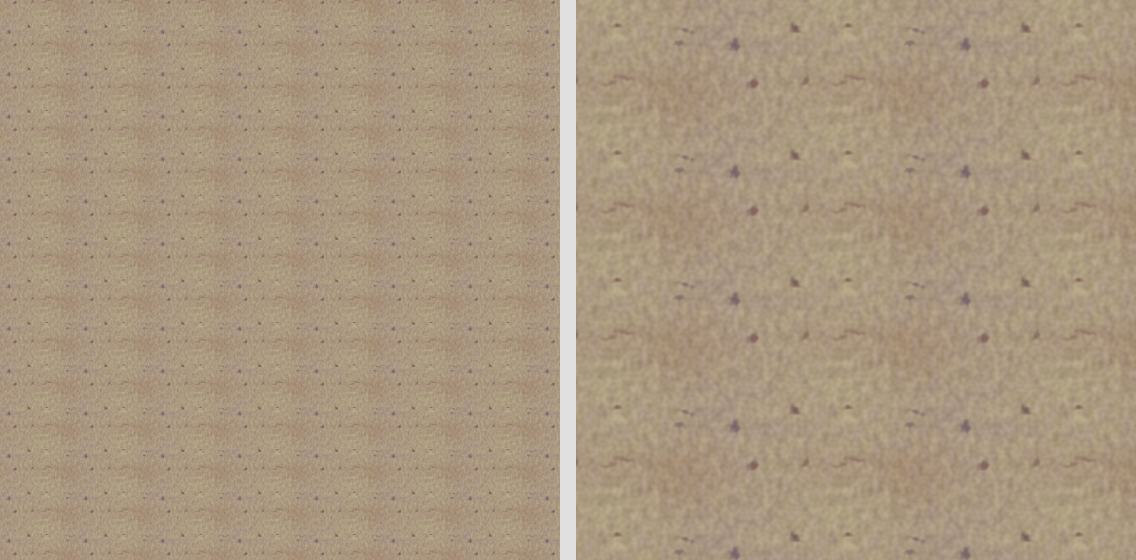
Left, the full canvas; right, a detail of the centre.
Give the GLSL for this texture, as a WebGL 2 fragment shader.

```glsl
#version 300 es
precision highp float;

uniform vec2 u_resolution;
out vec4 fragColor;

// Layout
const vec2 REPEATS = vec2(7.284, 13.203);   // tiles across and down
const float TILE_RATIO = 0.552;             // tile height over width

// Colours
const vec3 BASE = vec3(0.664, 0.594, 0.500);
const vec3 YELLOW = vec3(0.690, 0.632, 0.505);
const vec3 PINK = vec3(0.658, 0.580, 0.520);
const vec3 BROWN = vec3(0.638, 0.538, 0.440);
const vec3 RED_FLECK = vec3(0.47, 0.33, 0.30);
const vec3 GREY_FLECK = vec3(0.44, 0.37, 0.40);

// Strengths
const float FIBRE = 0.060;
const float GRAIN = 0.055;
const float RELIEF = 0.070;
const float CHROMA = 0.75;

// Flecks: centre in the tile (y downward), radii in tile widths
const int FLECKS = 9;
const vec4 FLECK[FLECKS] = vec4[](
    vec4(0.117, 0.755, 0.026, 0.030),
    vec4(0.193, 0.060, 0.028, 0.021),
    vec4(0.378, 0.625, 0.030, 0.021),
    vec4(0.428, 0.040, 0.019, 0.024),
    vec4(0.608, 0.600, 0.022, 0.016),
    vec4(0.640, 0.015, 0.050, 0.013),
    vec4(0.570, 0.060, 0.035, 0.014),
    vec4(0.905, 0.640, 0.032, 0.013),
    vec4(0.870, 0.740, 0.028, 0.014));
const float STRENGTH[FLECKS] = float[](0.85, 0.75, 0.95, 0.55, 0.75, 0.5, 0.35, 0.6, 0.5);
const float GREYNESS[FLECKS] = float[](1.0, 0.1, 0.35, 0.4, 0.0, 0.4, 0.3, 0.8, 0.7);

vec2 gradient(vec2 cell) {
    vec3 p = fract(cell.xyx * vec3(0.1031, 0.1030, 0.0973));
    p += dot(p, p.yzx + 33.33);
    float angle = 6.2832 * fract((p.x + p.y) * p.z);
    return vec2(cos(angle), sin(angle));
}

// Gradient noise that wraps once per tile
float tileNoise(vec2 tile, vec2 cells, float seed) {
    vec2 p = tile * cells;
    vec2 i = floor(p);
    vec2 f = p - i;
    vec2 w = f * f * f * (f * (f * 6.0 - 15.0) + 10.0);
    float corner[4];
    for (int k = 0; k < 4; k++) {
        vec2 o = vec2(k & 1, k >> 1);
        corner[k] = dot(gradient(mod(i + o, cells) + seed), f - o);
    }
    return mix(mix(corner[0], corner[1], w.x), mix(corner[2], corner[3], w.x), w.y);
}

// Shortest offset within the repeating tile
vec2 wrapped(vec2 offset) {
    return offset - floor(offset + 0.5);
}

float softPatch(vec2 tile, vec2 centre, vec2 radius) {
    vec2 d = wrapped(tile - centre) / radius;
    return exp(-dot(d, d));
}

void main() {
    vec2 uv = gl_FragCoord.xy / u_resolution;
    vec2 tile = fract(vec2(uv.x, 1.0 - uv.y) * REPEATS);

    // Broad stains
    float mottle = tileNoise(tile, vec2(9.0, 6.0), 17.0);
    vec3 color = BASE;
    color = mix(color, YELLOW, 0.65 * softPatch(tile, vec2(0.60, 0.50), vec2(0.25, 0.34)));
    color = mix(color, PINK, 0.65 * softPatch(tile, vec2(0.05, 0.75), vec2(0.17, 0.60)));
    float stain = softPatch(tile, vec2(0.90, 0.15), vec2(0.17, 0.28))
                + 0.6 * softPatch(tile, vec2(0.57, 0.06), vec2(0.20, 0.12));
    color = mix(color, BROWN, clamp(stain * (0.8 + 0.7 * mottle), 0.0, 1.0));

    // Yellow and pink threads
    float thread = tileNoise(tile, vec2(24.0, 7.0), 41.0) + 0.5 * mottle;
    color = mix(color, thread > 0.0 ? YELLOW : PINK, CHROMA * min(abs(thread) * 1.6, 1.0));

    // Upright fibres, grain and a pitted, side-lit middle
    float fibre = tileNoise(tile, vec2(34.0, 10.0), 73.0);
    float grain = tileNoise(tile, vec2(46.0, 25.0), 109.0);
    vec2 pits = vec2(17.0, 9.0);
    float slope = tileNoise(tile, pits, 151.0)
                - tileNoise(fract(tile + vec2(0.015, 0.025)), pits, 151.0);
    float pitted = softPatch(tile, vec2(0.65, 0.40), vec2(0.24, 0.38));
    color += FIBRE * fibre * (1.0 - 0.4 * pitted) + GRAIN * grain;
    color += RELIEF * slope * (0.25 + pitted);

    // Flecks with ragged edges
    for (int k = 0; k < FLECKS; k++) {
        vec2 d = wrapped(tile - FLECK[k].xy) * vec2(1.0, TILE_RATIO);
        d.y += 0.25 * d.x * sin(float(k) * 2.4);
        float reach = length(d / FLECK[k].zw) + 0.5 * grain + 0.4 * fibre;
        float cover = STRENGTH[k] * smoothstep(1.25, 0.1, reach);
        color = mix(color, mix(RED_FLECK, GREY_FLECK, GREYNESS[k]), cover);
    }

    // Pale chip under the central fleck
    color += 0.06 * softPatch(tile, vec2(0.61, 0.69), vec2(0.022, 0.035));

    fragColor = vec4(clamp(color, 0.0, 1.0), 1.0);
}
```
